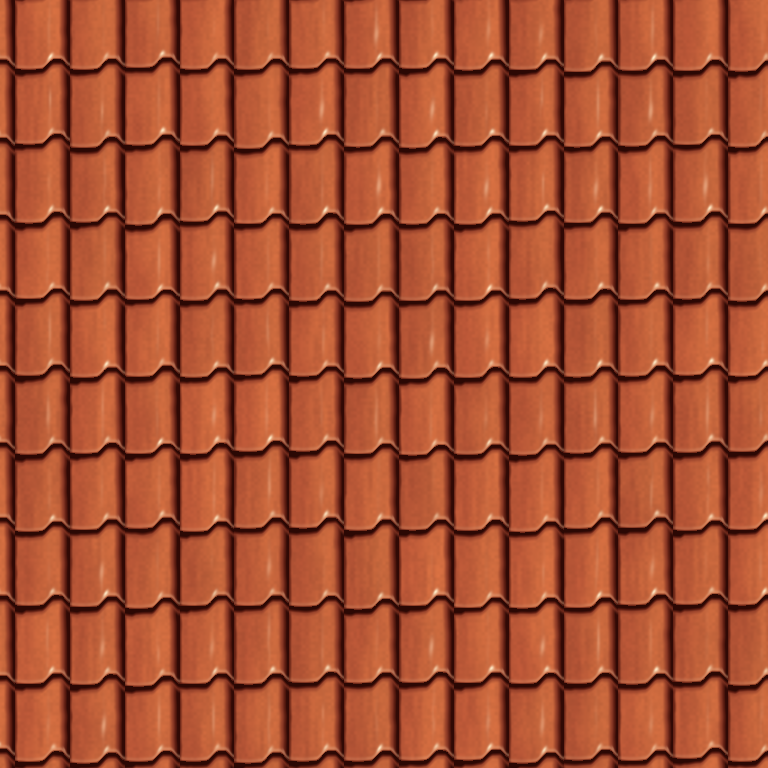
Write a three.js fragment shader that draws this texture.

```glsl
varying vec2 vUv;

const vec2 GRID = vec2(14.0, 10.0);
const vec2 GRID_OFFSET = vec2(0.273, 0.10);

const vec3 CLAY = vec3(0.71, 0.33, 0.21);
const vec3 WARM_CLAY = vec3(0.78, 0.40, 0.235);
const vec3 SHADE = vec3(0.54, 0.22, 0.145);
const vec3 DEEP_SHADE = vec3(0.34, 0.10, 0.06);
const vec3 GAP = vec3(0.17, 0.03, 0.015);
const vec3 SHEEN = vec3(0.89, 0.63, 0.48);
const vec3 GLINT = vec3(1.0, 0.92, 0.78);

float hash(vec2 p) {
  vec3 q = fract(vec3(p.xyx) * 0.1031);
  q += dot(q, q.yzx + 33.33);
  return fract((q.x + q.y) * q.z);
}

float noise(vec2 p) {
  vec2 cell = floor(p);
  vec2 f = fract(p);
  f = f * f * (3.0 - 2.0 * f);
  float low = mix(hash(cell), hash(cell + vec2(1.0, 0.0)), f.x);
  float high = mix(hash(cell + vec2(0.0, 1.0)), hash(cell + vec2(1.0, 1.0)), f.x);
  return mix(low, high, f.y);
}

float blob(vec2 p, vec2 center, vec2 radius) {
  vec2 d = (p - center) / radius;
  return exp(-dot(d, d));
}

// Height of the lower lip: flat pan, raised roll, short drop at the side
float lipHeight(float u) {
  return 0.115 * smoothstep(0.48, 0.72, u) - 0.09 * smoothstep(0.83, 1.0, u)
       - 0.012 * sin(6.2832 * u);
}

// Glazed clay with grain, drawn-out streaks and a tint per tile
vec3 clayColor(vec2 p, vec2 uv, vec2 id) {
  float grain = noise(uv * 240.0) - 0.5;
  float streaks = noise(uv * vec2(170.0, 24.0)) - 0.5;
  float patches = noise(uv * 16.0 + 40.0) - 0.5;
  float warmth = smoothstep(0.12, 0.66, p.x) + 0.35 * streaks + 0.5 * patches;
  vec3 color = mix(CLAY, WARM_CLAY, clamp(warmth, 0.0, 1.0));
  float tint = hash(id + 17.0) - 0.5;
  return color * (1.0 + 0.055 * tint + 0.06 * grain + 0.05 * streaks);
}

// Reflections along the roll, varying from tile to tile
vec3 addSheen(vec3 color, vec2 p, vec2 uv, vec2 id) {
  float broken = noise(uv * vec2(150.0, 55.0) + 9.0);
  float center = 0.61 + 0.06 * (hash(id + 3.0) - 0.5);
  float streak = blob(p, vec2(center, 0.46), vec2(0.035, 0.30));
  color = mix(color, SHEEN, streak * (0.12 + 0.5 * hash(id + 5.0)) * broken);
  float spotPower = smoothstep(0.62, 1.0, hash(id + 8.0));
  float spot = blob(p, vec2(center, 0.40), vec2(0.045, 0.10));
  color = mix(color, SHEEN, 0.85 * spot * spotPower);
  float rollGlow = blob(p, vec2(0.72, 0.5), vec2(0.10, 0.6));
  return color + vec3(0.025, 0.018, 0.01) * rollGlow;
}

// Bright rounded rim at the lower edge with a small hot spot
vec3 addLip(vec3 color, vec2 p, vec2 id) {
  float rim = blob(p, vec2(p.x, 0.035), vec2(1.0, 0.024));
  float rimPower = 0.22 + 0.22 * smoothstep(0.3, 0.65, p.x);
  color = mix(color, SHEEN, rim * rimPower);
  float underside = 1.0 - smoothstep(0.0, 0.025, p.y);
  color = mix(color, DEEP_SHADE, 0.75 * underside);
  vec2 hotSpot = vec2(0.67 + 0.06 * (hash(id + 21.0) - 0.5), 0.065);
  float glint = blob(p, hotSpot, vec2(0.050, 0.034));
  float sideGlint = blob(p, vec2(0.90, 0.06), vec2(0.03, 0.025));
  color = mix(color, GLINT, glint * (0.45 + 0.55 * hash(id + 25.0)));
  return mix(color, SHEEN, 0.5 * sideGlint * hash(id + 29.0));
}

// Shadowed side of the roll and the dark gap beside it
vec3 addSideGap(vec3 color, vec2 p, vec2 uv) {
  float wobble = 0.022 * (noise(uv * vec2(28.0, 75.0)) - 0.5);
  float x = p.x + wobble + 0.018 * p.y;
  color = mix(color, SHADE, smoothstep(0.80, 0.90, x));
  color = mix(color, DEEP_SHADE, smoothstep(0.88, 0.945, x));
  color = mix(color, GAP, 0.9 * smoothstep(0.935, 0.975, x));
  float nextEdge = 1.0 - smoothstep(0.0, 0.065, p.x + wobble);
  return mix(color, DEEP_SHADE, 0.85 * nextEdge);
}

// Cast shadow below the lip of the tile above
vec3 addLipShadow(vec3 color, vec2 p, vec2 uv, vec2 id) {
  float wobble = 0.018 * (noise(uv * vec2(75.0, 30.0)) - 0.5);
  float notch = 0.035 * hash(id + 33.0) * (1.0 - smoothstep(0.12, 0.22, p.x));
  float y = p.y + wobble + notch;
  color = mix(color, SHADE, 0.75 * smoothstep(0.86, 0.935, y));
  color = mix(color, DEEP_SHADE, smoothstep(0.915, 0.95, y));
  return mix(color, GAP, smoothstep(0.94, 0.97, y));
}

void main() {
  vec2 grid = vUv * GRID - GRID_OFFSET;
  float column = floor(grid.x);
  float u = fract(grid.x);

  // Uneven laying shifts each tile slightly
  float shift = 0.07 * (noise(vec2(column * 7.0, grid.y * 0.9 + 20.0)) - 0.5);
  float v = grid.y - lipHeight(u) + shift;
  vec2 id = vec2(column, floor(v)) + 50.0;
  vec2 p = vec2(u, fract(v));

  vec3 color = clayColor(p, vUv, id);
  color = addSheen(color, p, vUv, id);
  color = addSideGap(color, p, vUv);
  color = addLip(color, p, id);
  color = addLipShadow(color, p, vUv, id);
  gl_FragColor = vec4(clamp(color, 0.0, 1.0), 1.0);
}
```
